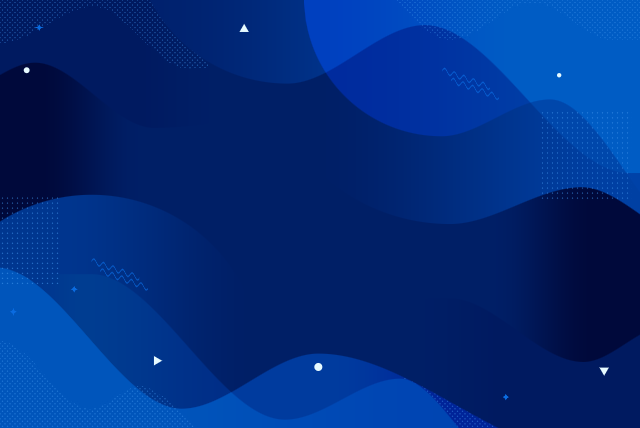
Give the GLSL for this background, as a Shadertoy shader.

```glsl
const vec2 CANVAS = vec2(768.0, 512.0);   // design units, y runs down
const vec3 NAVY = vec3(0.0, 0.12, 0.40);
const vec3 MIDNIGHT = vec3(0.0, 0.035, 0.23);
const vec3 DEEP = vec3(0.0, 0.10, 0.375);
const vec3 AZURE = vec3(0.0, 0.335, 0.735);
const vec3 DOT_BLUE = vec3(0.25, 0.58, 0.92);
const vec3 LINE_BLUE = vec3(0.04, 0.42, 0.88);
const vec3 PALE = vec3(0.90, 0.98, 1.0);

// Smooth step of height from point a to point b
float ease(vec2 a, vec2 b, float x) {
    return mix(a.y, b.y, smoothstep(a.x, b.x, x));
}

// Wave through four successive turning points
float wave(vec2 a, vec2 b, vec2 c, vec2 d, float x) {
    return x < b.x ? ease(a, b, x) : x < c.x ? ease(b, c, x) : ease(c, d, x);
}

// Circular arc whose turning point is c; the sign of r picks its side
float arc(vec2 c, float r, float x) {
    float dx = x - c.x;
    return c.y - r + sign(r) * sqrt(max(r * r - dx * dx, 0.0));
}

// Arc on the left, wave to the right of its turning point
float arcWave(vec2 a, float r, vec2 b, vec2 c, float x) {
    return x < a.x ? arc(a, r, x) : wave(a, a + vec2(0.01, 0.0), b, c, x);
}

// Smooth coverage where d is positive
float cover(float d) {
    return clamp(0.5 + d / max(fwidth(d), 0.0001), 0.0, 1.0);
}

// Smooth coverage inside a distance d, for a given pixel size
float inside(float d, float px) {
    return clamp(0.5 - d / px, 0.0, 1.0);
}

float dots(vec2 p, float spacing, float radius, float px) {
    vec2 cell = (fract(p / spacing) - 0.5) * spacing;
    return inside(length(cell) - radius, px);
}

float box(vec2 p, vec2 low, vec2 high) {
    vec2 s = step(low, p) * step(p, high);
    return s.x * s.y;
}

float triangle(vec2 p, vec2 dir, float size) {
    float along = dot(p, dir);
    float across = abs(dot(p, vec2(-dir.y, dir.x)));
    return max(across * 0.866 + along * 0.5, -along) - size * 0.5;
}

float sparkle(vec2 p, float size) {
    vec2 s = sqrt(abs(p));
    return (s.x + s.y) * (s.x + s.y) - size;
}

// Tilted ripple line that starts at the local origin
float squiggle(vec2 p) {
    float ripple = abs(p.y - 0.36 * p.x + 3.0 * sin(p.x * 0.546)) * 0.65 - 0.5;
    return max(ripple, abs(p.x - 28.5) - 28.5);
}

void mainImage(out vec4 fragColor, in vec2 fragCoord) {
    vec2 uv = fragCoord / iResolution.xy;
    vec2 p = vec2(uv.x, 1.0 - uv.y) * CANVAS;
    float px = CANVAS.y / iResolution.y;
    float x = p.x;

    // Base with dark sides
    float side = max(1.0 - smoothstep(45.0, 170.0, x), smoothstep(590.0, 715.0, x));
    vec3 col = mix(NAVY, MIDNIGHT, side);

    // Deep corner shapes
    float corner = wave(vec2(-60, 115), vec2(42, 75), vec2(185, 153), vec2(340, 140), x);
    col = mix(col, DEEP, cover(corner - p.y) * (1.0 - smoothstep(150.0, 260.0, x)));
    corner = wave(vec2(400, 357), vec2(540, 357), vec2(700, 433), vec2(800, 390), x);
    col = mix(col, DEEP, cover(p.y - corner) * smoothstep(500.0, 620.0, x));

    // Upper overlapping waves
    float low = arcWave(vec2(540, 268), 230.0, vec2(698, 224), vec2(840, 290), x);
    float high = arcWave(vec2(345, 100), 186.0, vec2(510, 30), vec2(755, 207), x);
    float middle = arcWave(vec2(530, 163), 165.0, vec2(660, 119), vec2(840, 290), x);
    float inHigh = cover(high - p.y);
    float inMiddle = cover(middle - p.y);
    vec3 lowTint = mix(NAVY, vec3(0.0, 0.25, 0.64), smoothstep(370.0, 760.0, x));
    vec3 highTint = mix(vec3(0.0, 0.13, 0.43), vec3(0.0, 0.28, 0.67), smoothstep(170.0, 640.0, x));
    vec3 middleTint = mix(vec3(0.0, 0.17, 0.62), vec3(0.0, 0.26, 0.66), smoothstep(400.0, 740.0, x));
    vec3 topTint = mix(vec3(0.0, 0.25, 0.75), vec3(0.0, 0.36, 0.77), smoothstep(370.0, 640.0, x));
    col = mix(col, lowTint, cover(low - p.y) * smoothstep(340.0, 390.0, x));
    col = mix(col, highTint, inHigh);
    col = mix(col, middleTint, inMiddle);
    col = mix(col, topTint, inHigh * inMiddle);

    // Lower overlapping waves
    float hill = arc(vec2(110, 233), -205.0, x);
    float back = wave(vec2(110, 328), vec2(342, 502), vec2(480, 453), vec2(620, 570), x);
    float front = wave(vec2(-5, 320), vec2(218, 489), vec2(382, 423), vec2(710, 545), x);
    float inBack = cover(p.y - back);
    float inFront = cover(p.y - front);
    vec3 hillTint = mix(vec3(0.0, 0.21, 0.56), NAVY, smoothstep(60.0, 310.0, x));
    vec3 backTint = mix(vec3(0.0, 0.24, 0.57), vec3(0.0, 0.18, 0.53), smoothstep(90.0, 280.0, x));
    vec3 frontTint = mix(AZURE, vec3(0.0, 0.23, 0.62), smoothstep(60.0, 290.0, x));
    frontTint = mix(frontTint, vec3(0.0, 0.14, 0.60), smoothstep(400.0, 540.0, x));
    vec3 bothTint = mix(AZURE, vec3(0.0, 0.27, 0.70), smoothstep(150.0, 520.0, x));
    col = mix(col, hillTint, cover(p.y - hill) * (1.0 - smoothstep(290.0, 312.0, x)));
    col = mix(col, backTint, inBack * smoothstep(40.0, 100.0, x));
    col = mix(col, frontTint, inFront);
    col = mix(col, bothTint, inFront * inBack);

    // Halftone bands and square dot grids
    float bandLeft = wave(vec2(0, 52), vec2(112, 8), vec2(225, 82), vec2(300, 80), x);
    float bandRight = wave(vec2(430, -25), vec2(540, 48), vec2(640, 3), vec2(735, 48), x);
    float bandBase = wave(vec2(0, 408), vec2(108, 489), vec2(168, 462), vec2(270, 530), x);
    float halftone = step(p.y, bandLeft) * step(x, 250.0) * (1.0 - inHigh);
    halftone += step(p.y, bandRight) * step(450.0, x) + step(bandBase, p.y) * step(x, 245.0);
    halftone += inFront * (1.0 - inBack) * step(485.0, x);
    float grid = box(p, vec2(0, 236), vec2(72, 340)) + box(p, vec2(648, 134), vec2(758, 239));
    col = mix(col, DOT_BLUE, 0.5 * halftone * dots(vec2(x + p.y, x - p.y), 6.0, 1.05, px * 1.4));
    col = mix(col, DOT_BLUE, 0.6 * grid * dots(p, 6.0, 0.75, px));

    // Paired ripples and sparkles
    float lines = 1000.0;
    for (int i = 0; i < 4; i++) {
        vec2 start = vec2(531, 84) + float(i % 2) * vec2(10.5, 12) + float(i / 2) * vec2(-421, 228);
        lines = min(lines, squiggle(p - start));
    }
    float stars = min(sparkle(p - vec2(47, 33), 6.0), sparkle(p - vec2(89, 346), 6.0));
    stars = min(stars, min(sparkle(p - vec2(16, 373), 6.0), sparkle(p - vec2(607, 475), 6.0)));
    col = mix(col, LINE_BLUE, 0.8 * inside(lines, px) + 0.0);
    col = mix(col, LINE_BLUE, inside(stars, px * 2.0));

    // Pale triangles and discs
    float marks = triangle(p - vec2(293, 35), vec2(0, -1), 6.5);
    marks = min(marks, triangle(p - vec2(188, 431.5), vec2(1, 0), 6.5));
    marks = min(marks, triangle(p - vec2(725, 443), vec2(0, 1), 6.5));
    marks = min(marks, length(p - vec2(32, 84)) - 3.5);
    marks = min(marks, length(p - vec2(382, 439)) - 4.8);
    marks = min(marks, length(p - vec2(671, 90)) - 2.6);
    col = mix(col, PALE, inside(marks, px));

    fragColor = vec4(col, 1.0);
}
```
